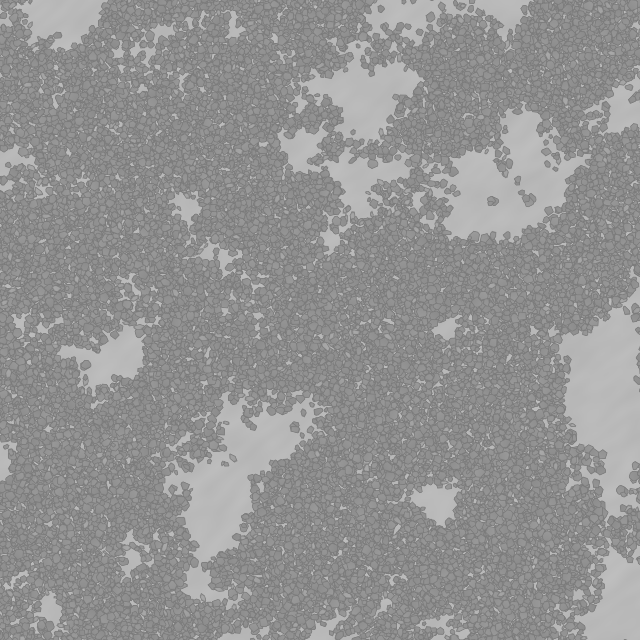
Reproduce this texture procedurally as a three.js fragment shader.

```glsl
// Grey angular grains heaped in ragged clumps over a pale, faintly streaked ground.
varying vec2 vUv;

vec3 hash3(vec3 p) {
  p = fract(p * vec3(0.1031, 0.1030, 0.0973));
  p += dot(p, p.yxz + 33.33);
  return fract((p.xxy + p.yxx) * p.zyx);
}

vec2 gradient(vec2 cell) {
  float angle = 6.2832 * hash3(vec3(cell, 7.0)).x;
  return vec2(cos(angle), sin(angle));
}

float gradientNoise(vec2 p) {
  vec2 i = floor(p), f = fract(p);
  vec2 u = f * f * f * (f * (f * 6.0 - 15.0) + 10.0);
  vec2 e = vec2(1.0, 0.0);
  float low = mix(dot(gradient(i), f), dot(gradient(i + e), f - e), u.x);
  float high = mix(dot(gradient(i + e.yx), f - e.yx), dot(gradient(i + e.xx), f - e.xx), u.x);
  return mix(low, high, u.y);
}

float fbm(vec2 p) {
  float sum = 0.0, amplitude = 1.0;
  for (int i = 0; i < 4; i++) {
    sum += amplitude * gradientNoise(p);
    p = mat2(1.6, 1.2, -1.2, 1.6) * p + 17.3;
    amplitude *= 0.55;
  }
  return sum;
}

// Signed distance to an irregular pebble cut by five jittered half-planes.
float grainDistance(vec2 p, float radius, float seed) {
  float d = length(p) - radius * 1.15;
  for (int k = 0; k < 5; k++) {
    float jitter = fract(seed * (13.7 + 7.3 * float(k)));
    float angle = (float(k) + 0.7 * jitter) * 1.2566;
    d = max(d, dot(p, vec2(cos(angle), sin(angle))) - radius * (0.8 + 0.3 * jitter));
  }
  return d;
}

// Pale ground with soft diagonal streaks.
float groundTone(vec2 uv) {
  vec2 along = mat2(0.77, -0.64, 0.64, 0.77) * uv;
  return 0.725 + 0.022 * gradientNoise(along * vec2(22.0, 55.0) + 40.0)
               + 0.025 * gradientNoise(uv * 14.0 + 80.0);
}

void main() {
  const float CELLS = 72.0;
  float tone = groundTone(vUv);

  // Paint jittered grids of grains over one another.
  for (int layer = 0; layer < 6; layer++) {
    float level = float(layer);
    vec2 shift = vec2(0.37, 0.61) * level;
    vec2 grid = vUv * CELLS + shift;

    for (int y = -1; y <= 1; y++) {
      for (int x = -1; x <= 1; x++) {
        vec2 cell = floor(grid) + vec2(float(x), float(y));
        vec3 place = hash3(vec3(cell + 5.0, level * 19.0 + 3.0));
        vec3 form = hash3(vec3(cell + 61.0, level * 23.0 + 11.0));
        vec2 center = cell + place.xy;
        vec2 p = grid - center;
        float radius = mix(0.27, 0.58, form.x);
        if (length(p) > radius * 1.25) continue;

        // Clump field decides which grains are present.
        float clump = fbm((center - shift) / CELLS * 5.0 + 3.7);
        if (clump + 0.32 * (place.z - 0.5) < -0.18) continue;

        // Turn and flatten the grain.
        float turn = 6.2832 * form.y;
        float flatness = mix(0.42, 1.0, sqrt(form.z));
        vec2 q = mat2(cos(turn), -sin(turn), sin(turn), cos(turn)) * p;
        q.y /= flatness;
        float d = grainDistance(q, radius, form.x + form.y) * flatness / CELLS;

        // Slightly tilted face, dark rim, a few pale slivers.
        float face = 0.575 + 0.035 * (fract(place.z * 29.0) - 0.5) + 0.025 * q.x;
        face += 0.065 * step(form.z, 0.1);
        float body = mix(0.475, face, smoothstep(0.0, 0.0022, -d));
        tone = mix(tone, body, smoothstep(0.0008, -0.0008, d));
      }
    }
  }

  gl_FragColor = vec4(vec3(tone), 1.0);
}
```
